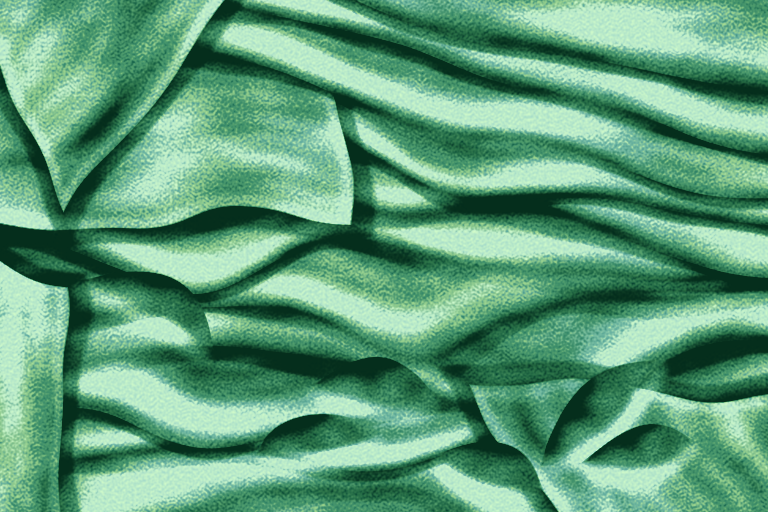
Give the GLSL for this texture, as a Shadertoy shader.

```glsl
// Crumpled green satin: overlapping sheets are painted from bottom to top.
// Each sheet has a wavy lower edge, a rounded shiny crest and a cast shadow;
// flaps, dark pockets, a fine weave and a tone ramp finish the cloth.
const float FOLD_COUNT = 11.0;
const float POCKET_COUNT = 6.0;
const vec3 DEEP = vec3(0.02, 0.18, 0.11);
const vec3 DARK = vec3(0.14, 0.42, 0.27);
const vec3 MID  = vec3(0.27, 0.58, 0.42);
const vec3 TEAL = vec3(0.44, 0.72, 0.63);
const vec3 LEAF = vec3(0.54, 0.78, 0.55);
const vec3 PALE = vec3(0.73, 0.92, 0.79);

float hash(float n) { return fract(sin(n * 127.1 + 3.7) * 43758.5); }

vec2 gradientAt(vec2 cell) {
    float a = 6.2832 * fract(sin(dot(cell, vec2(127.1, 311.7))) * 43758.5);
    return vec2(cos(a), sin(a));
}

// Gradient noise, roughly -0.7 to 0.7
float noise(vec2 p) {
    vec2 i = floor(p), f = p - i, e = vec2(0.0, 1.0);
    vec2 u = f * f * f * (f * (f * 6.0 - 15.0) + 10.0);
    float low = mix(dot(gradientAt(i), f), dot(gradientAt(i + e.yx), f - e.yx), u.x);
    float high = mix(dot(gradientAt(i + e.xy), f - e.xy), dot(gradientAt(i + e.yy), f - e.yy), u.x);
    return mix(low, high, u.y);
}

float bell(float x, float width) { x /= width; return exp(-x * x); }

vec2 rotate(vec2 p, float a) {
    return vec2(cos(a) * p.x + sin(a) * p.y, cos(a) * p.y - sin(a) * p.x);
}

// Lays a sheet over the tone below; d is the distance inside its edge
float overlay(float under, float sheet, float d, float soft, float shade, float reach) {
    float away = max(-d, 0.0) / reach;
    float shadow = shade * mix(exp(-away), 1.0 - smoothstep(0.6, 0.9, away), 0.5);
    return mix(under * (1.0 - shadow), sheet, smoothstep(-soft, soft, d));
}

// Lower edge of a fold: a fanned line with waves and a hanging dip
float foldEdge(float x, float id, float level) {
    float slope = mix(0.14, -0.32, level);
    float dip = 0.21 * hash(id) * (1.0 - smoothstep(0.35, 0.7, level));
    float center = mix(0.3, 1.3, hash(id + 20.0));
    return mix(-0.05, 1.05, level) + slope * (x - 0.75)
         + 0.12 * noise(vec2(x * 1.7, id * 7.3 + 0.4)) - dip * bell(x - center, 0.18);
}

// Tone across a fold: dark underside, bright crest, streaks along it
float foldTone(float x, float d, float id) {
    float width = 0.062 + 0.065 * noise(vec2(x * 2.0, id * 3.7 + 0.5));
    float crest = 0.43 + 0.55 * noise(vec2(x * 2.6 + 5.0, id * 5.1 + 0.3));
    float u = d / width - 0.75;
    return 0.41 + crest * bell(u, u < 0.0 ? 0.36 : 0.62) - 0.24 * bell(u + 0.75, 0.28)
         + 0.24 * noise(vec2(x * 4.0, d * 24.0 + id * 9.0))
         + 0.28 * noise(vec2(x * 2.2 + d * 3.0, d * 6.0 + id * 4.0));
}

// Paints the folds numbered first to last - 1
float drape(float tone, vec2 p, float first, float last, float pixel) {
    for (float id = first; id < last; id++) {
        float d = p.y - foldEdge(p.x, id, (id + 0.5) / FOLD_COUNT);
        float fade = smoothstep(-0.05, 0.4, noise(vec2(p.x * 1.6 + 3.0, id * 2.3 + 0.6)));
        float reach = 0.035 + 0.05 * noise(vec2(p.x * 4.0, id * 3.1 + 0.5));
        float soft = mix(pixel, 0.025, fade);
        tone = overlay(tone, foldTone(p.x, d, id), d, soft, mix(0.85, 0.3, fade), reach);
    }
    return tone;
}

// Leaf-shaped hollows: crisp and dark on one side, a shiny rim on the other
float addPockets(float tone, vec2 p, float pixel) {
    for (float id = 0.0; id < POCKET_COUNT; id++) {
        vec2 center = vec2(mix(0.3, 1.4, (id + hash(id + 40.0)) / POCKET_COUNT),
                           mix(0.08, 0.52, hash(id + 51.0)));
        vec2 q = rotate(p - center, mix(-0.6, 1.1, hash(id + 63.0)));
        q.y += 1.5 * q.x * q.x;
        float taper = 1.0 - pow(abs(q.x) / mix(0.1, 0.17, hash(id + 75.0)), 2.0);
        float d = 0.04 * taper - abs(q.y);
        float lit = smoothstep(-0.01, 0.01, -q.y);
        float hollow = 0.2 - 4.0 * q.y + 0.2 * noise(q * 14.0);
        tone += 0.4 * lit * clamp(taper + 0.3, 0.0, 1.0) * bell(d + 0.022, 0.02);
        tone = overlay(tone, hollow, d, mix(pixel, 0.012, lit), 0.0, 0.03);
    }
    return tone;
}

// Paints a corner of cloth bounded by two edges with the given inward normals
float flap(float tone, vec2 p, vec2 tip, float normalA, float normalB, float base, float pixel) {
    vec2 q = p - tip + 0.06 * vec2(noise(p * 4.0), noise(p * 4.0 + 9.0));
    float d = min(dot(q, vec2(cos(normalA), sin(normalA))), dot(q, vec2(cos(normalB), sin(normalB))));
    vec2 grain = rotate(q, normalA - 1.57);
    float sheet = base + 0.5 * noise(grain * vec2(3.0, 7.0) + tip * 20.0)
                + 0.26 * noise(grain * vec2(7.0, 24.0)) + 0.16 * bell(d - 0.012, 0.012);
    return overlay(tone, sheet, d, pixel, 0.8, 0.045);
}

// Fine zigzag twill with irregular threads
float weave(vec2 p) {
    float zigzag = abs(fract(p.x * 34.0) - 0.5) * 2.0;
    float twill = sin(6.2832 * (p.y * 103.0 + zigzag + 2.0 * noise(p * 14.0)));
    return 0.22 * twill + 1.1 * noise(p * 187.3) + 0.6 * noise(rotate(p, 0.7) * vec2(75.0, 160.0));
}

vec3 satinColor(float t, float warmth) {
    vec3 color = mix(DEEP, DARK, smoothstep(0.04, 0.22, t));
    color = mix(color, MID, smoothstep(0.18, 0.42, t));
    color = mix(color, mix(TEAL, LEAF, warmth), smoothstep(0.42, 0.68, t));
    return mix(color, PALE, smoothstep(0.66, 0.92, t));
}

void mainImage(out vec4 fragColor, in vec2 fragCoord) {
    float pixel = 1.0 / iResolution.y;
    vec2 p = fragCoord * pixel;
    vec2 bent = p + vec2(0.09, 0.045) * vec2(noise(p * 2.7 + 4.0), noise(p * 2.7 + 13.0));
    // Sheets from the lowest to the topmost
    float tone = drape(0.42 + 0.4 * noise(bent * vec2(3.0, 6.0)), bent, 0.0, 4.0, pixel);
    tone = flap(tone, p, vec2(0.92, 0.25), 0.585, -1.6, 0.43, pixel);
    tone = addPockets(drape(tone, bent, 4.0, 8.0, pixel), bent, pixel);
    tone = flap(tone, p, vec2(0.69, 0.58), 1.61, 3.32, 0.54, pixel);
    tone = drape(tone, bent, 8.0, FOLD_COUNT, pixel);
    tone = flap(tone, p, vec2(0.15, 0.59), 2.53, 0.49, 0.38, pixel);
    tone = flap(tone, p, vec2(0.13, 0.44), 3.14, 4.34, 0.45, pixel);
    // Contrast, weave and colour
    tone = 0.45 + 1.42 * (tone - 0.375) + 0.12 * noise(bent * vec2(13.0, 27.0));
    float thread = weave(p) * smoothstep(-0.05, 0.4, tone);
    float warmth = smoothstep(-0.35, 0.35, noise(p * 3.0 + 31.0) + 0.6 * thread);
    vec3 color = satinColor(tone + 0.14 * thread, warmth) + thread * vec3(0.08, 0.06, 0.0);
    fragColor = vec4(clamp(color, 0.0, 1.0), 1.0);
}
```
